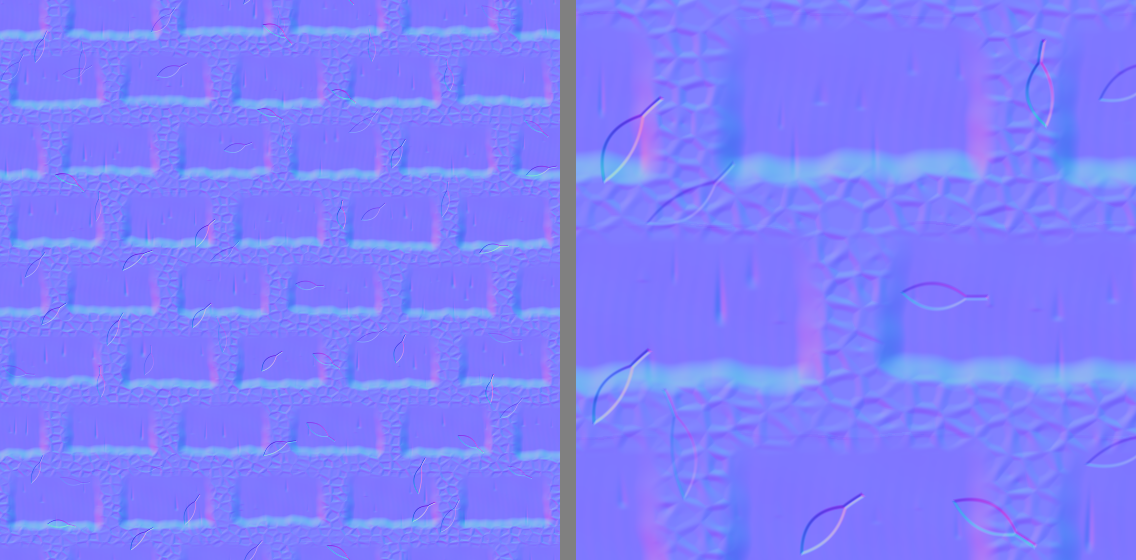
Left: the whole. Right: its middle third, enlarged.
Write a three.js fragment shader that draws this texture map.

```glsl
// Tangent-space normal map of a tiling stone wall: 5 wedge-shaped blocks across, 8 courses up,
// pebbled mortar, drip marks and scattered leaves. All parts add up to one height field,
// whose slope, taken by central differences, becomes the colour.
varying vec2 vUv;

const float TAU = 6.2831853;

vec2 hash2(vec2 p) {
  vec2 k = vec2(dot(p, vec2(127.1, 311.7)), dot(p, vec2(269.5, 183.3)));
  return fract(sin(k) * 43758.547);
}

// Cellular noise: rounded stones parted by narrow grooves
float pebbles(vec2 p) {
  vec2 grid = vec2(56.0, 68.0), g = p * grid, cell = floor(g), nearestId = cell;
  float f1 = 9.0, f2 = 9.0;
  for (int j = -1; j <= 1; j++)
  for (int i = -1; i <= 1; i++) {
    vec2 c = cell + vec2(i, j), id = mod(c, grid);
    float d = length(c + 0.1 + 0.8 * hash2(id) - g);
    if (d < f1) { f2 = f1; f1 = d; nearestId = id; }
    else f2 = min(f2, d);
  }
  return smoothstep(0.0, 0.55, f2 - f1) * (0.25 + 0.75 * hash2(nearestId + 90.0).x);
}

// Upright tear-shaped runs, blunt below and thinning upward
float drips(vec2 p) {
  vec2 grid = vec2(44.0, 16.0), cell = floor(p * grid);
  float sum = 0.0;
  for (int j = -1; j <= 0; j++)
  for (int i = -1; i <= 1; i++) {
    vec2 c = cell + vec2(i, j), id = mod(c, grid);
    vec2 r = hash2(id + 17.0), s = hash2(id + 53.0);
    vec2 d = p - (c + r) / grid;
    float t = d.y / mix(0.012, 0.06, s.x * s.x);
    float w = mix(0.0015, 0.0036, s.y) * (1.1 - 0.6 * clamp(t, 0.0, 1.0));
    float x = (d.x + (r.x - 0.3) * 0.12 * d.y) / w;
    float taper = smoothstep(0.0, 0.18, t) * (1.0 - smoothstep(0.2, 1.0, t));
    sum += step(0.35, r.y) * (s.x - 0.2) * w * exp(-x * x) * taper;
  }
  return sum;
}

// Thin curved leaves with a short stem, one per grid cell
float leaves(vec2 p) {
  vec2 grid = vec2(8.0);
  vec2 cell = floor(p * grid);
  float sum = 0.0;
  for (int j = -1; j <= 1; j++)
  for (int i = -1; i <= 1; i++) {
    vec2 c = cell + vec2(i, j), id = mod(c, grid);
    vec2 r = hash2(id + 7.0), s = hash2(id + 31.0);
    float a = mix(-0.6, 1.7, s.x), len = mix(0.017, 0.026, s.y);
    vec2 d = p - (c + r) / grid;
    d = vec2(cos(a) * d.x + sin(a) * d.y, cos(a) * d.y - sin(a) * d.x);
    d.y += (r.x - 0.5) * 14.0 * d.x * d.x;
    float blade = len * mix(0.25, 0.4, r.y) * (1.0 - d.x * d.x / (len * len)) - abs(d.y);
    float stem = min(0.0007 - abs(d.y), 0.4 * len - abs(d.x - 1.2 * len));
    float shape = smoothstep(-0.001, 0.001, max(blade, stem));
    sum += step(0.12, s.y) * mix(0.0003, 0.0013, r.x) * shape;
  }
  return sum;
}

float height(vec2 p) {
  // Course layout with a half-block shift on every other row
  float sag = 0.0012 * sin(TAU * (7.0 * p.x + 2.0 * p.y)) + 0.0008 * sin(TAU * (19.0 * p.x - 3.0 * p.y));
  vec2 g = vec2(p.x * 5.0, (p.y + sag) * 8.0 - 0.26);
  float row = floor(g.y);
  g.x += 0.5 * mod(row, 2.0);
  vec2 id = mod(vec2(floor(g.x), row), vec2(5.0, 8.0));
  vec2 r = hash2(id), s = hash2(id + 71.0);
  vec2 c = (fract(g) - vec2(0.5, 0.0)) / vec2(5.0, 8.0);

  // Inner distances to the uneven sides and bottom, with rounded corners
  float gap = 0.008 + 0.004 * r.x + 0.06 * c.y;
  float side = 0.1 - gap - abs(c.x + 0.006 * (s.x - 0.5));
  side += 0.0013 * sin(TAU * 13.0 * p.y + 9.0 * s.y) + 0.0006 * sin(TAU * 41.0 * p.y + c.x * 30.0);
  float bottom = c.y - 0.019 - 0.009 * r.y + 0.05 * (s.y - 0.5) * c.x;
  bottom += 0.0012 * sin(TAU * 18.0 * p.x + 9.0 * s.x) + 0.0006 * sin(TAU * 43.0 * p.x + 5.0 * r.x);
  float bevel = 0.02;
  float inner = bevel - length(max(bevel - vec2(side, bottom), 0.0));
  float block = smoothstep(0.0, bevel, inner);

  // Each face leans back until its top sinks into the mortar
  float h = block * 0.07 * (0.125 - c.y);
  float mortar = max(1.0 - smoothstep(0.0, 0.012, inner), smoothstep(0.113, 0.125, c.y));
  h += mortar * 0.0008 * pebbles(p);

  // Weathering of the faces: drips, fine grain and broad swells
  float face = block * (1.0 - smoothstep(0.075, 0.12, c.y));
  float grain = sin(TAU * (83.0 * p.x + 3.0 * p.y) + 2.0 * sin(TAU * 9.0 * p.y));
  grain *= sin(TAU * (29.0 * p.x - 5.0 * p.y));
  float swell = sin(TAU * (11.0 * p.x + 6.0 * p.y)) * sin(TAU * (4.0 * p.x - 13.0 * p.y));
  h += face * (0.55 * drips(p) + 0.00004 * grain) + block * 0.00015 * swell;
  return h + leaves(p);
}

void main() {
  vec2 e = vec2(0.0009, 0.0);
  float dx = height(vUv + e.xy) - height(vUv - e.xy);
  float dy = height(vUv + e.yx) - height(vUv - e.yx);
  // Green grows where the surface faces down
  vec3 normal = normalize(vec3(-dx, dy, 2.0 * e.x));
  gl_FragColor = vec4(normal * 0.5 + 0.5, 1.0);
}
```
